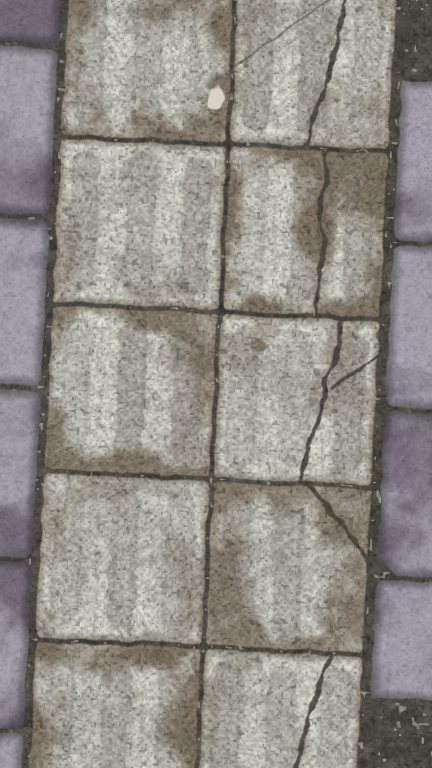
A Shadertoy shader for this texture:

```glsl
#define TILE 0.389
#define TILT 0.05
#define ORIGIN vec2(0.509, 1.056)
#define JOINT 0.014
#define BARS 3.0
#define GRAIN 0.42
#define PALE vec3(0.76, 0.76, 0.725)
#define WORN vec3(0.64, 0.63, 0.60)
#define STAIN vec3(0.45, 0.41, 0.345)
#define DIRT vec3(0.27, 0.26, 0.235)
#define LILAC vec3(0.63, 0.61, 0.65)
#define PLUM vec3(0.44, 0.41, 0.46)

float hash(vec2 p) {
    return fract(sin(dot(p, vec2(127.1, 311.7))) * 43758.5453);
}

float noise(vec2 p) {
    vec2 i = floor(p), f = fract(p);
    f = f * f * (3.0 - 2.0 * f);
    return mix(mix(hash(i), hash(i + vec2(1, 0)), f.x),
               mix(hash(i + vec2(0, 1)), hash(i + vec2(1, 1)), f.x), f.y);
}

float fbm(vec2 p) {
    float sum = 0.0, amp = 0.53;
    for (int i = 0; i < 4; i++) {
        sum += amp * noise(p);
        p = p * 2.1 + 7.3;
        amp *= 0.5;
    }
    return sum;
}

float boxDist(vec2 p, vec2 halfSize, float r) {
    vec2 d = abs(p) - halfSize + r;
    return length(max(d, 0.0)) + min(max(d.x, d.y), 0.0) - r;
}

float segmentDist(vec2 p, vec2 a, vec2 b) {
    vec2 ab = b - a;
    return length(p - a - ab * clamp(dot(p - a, ab) / dot(ab, ab), 0.0, 1.0));
}

// Distance to the crack that wanders down the right column
float crackDist(vec2 q) {
    float row = floor(q.y), y = fract(q.y) - 0.5;
    bool corner = row == -2.0;
    float slope = corner ? -0.95 : 0.22 * min(abs(row), 1.0);
    float x = (corner ? 1.03 : 0.59 + 0.04 * step(row, -0.5)) + slope * y;
    x += 0.09 * (fbm(q.yy * vec2(5.0, 0.0)) - 0.5);
    float d = abs(q.x - x) / sqrt(1.0 + slope * slope);
    return min(d, segmentDist(q, vec2(0.69, -0.42), vec2(0.97, -0.2)) + 0.004);
}

// Tactile tile: raised bars, brown edges, cracks
vec3 tileColor(vec2 q, vec2 local, vec2 id, float width, float edge, float aa) {
    float blot = fbm(q * 4.0 + 3.0);
    vec3 col = mix(PALE, WORN, smoothstep(0.4, 0.75, blot) * 0.7);

    float s = local.x * BARS / width + 0.5 * BARS;
    vec2 b = vec2((fract(s) - 0.5) * width / BARS, max(abs(local.y) - 0.33, 0.0));
    float bar = length(b) - 0.08 + 0.02 * (noise(q * 24.0) - 0.5);
    float wear = 0.35 + 0.5 * hash(id * 5.0 + floor(s));
    col = mix(col, WORN * 0.96, smoothstep(0.012, -0.012, bar) * wear);
    col *= 1.0 - 0.09 * exp(-abs(bar) * 70.0);

    // Alternate tiles are stained more heavily
    float amount = mod(id.x + id.y, 2.0) < 0.5 ? 0.65 + 0.3 * hash(id + 2.0) : 0.3;
    float crack = id.x < 0.0 ? 1.0 : crackDist(q);
    float reach = min(edge, crack + 0.03) + 0.5 * (0.5 - blot);
    float stain = amount * smoothstep(0.06 + 0.16 * amount, 0.0, reach);
    stain = max(stain, 0.6 * smoothstep(0.05, 0.0, edge));
    stain = max(stain, 0.85 * smoothstep(0.055, 0.03, length(q - vec2(0.236, -0.185))));
    col = mix(col, STAIN, stain);

    float gap = 0.011 + 0.016 * (noise(q * 16.0) - 0.4);
    col = mix(col, DIRT, 0.9 * smoothstep(aa, -aa, crack - gap));
    float hairline = segmentDist(q, vec2(0.016, 1.47), vec2(0.56, 1.89));
    return mix(col, DIRT * 1.4, 0.7 * smoothstep(0.012, 0.002, hairline + 0.012 * (blot - 0.5)));
}

void mainImage(out vec4 fragColor, in vec2 fragCoord) {
    vec2 d = (fragCoord / iResolution.x - ORIGIN) / TILE;
    vec2 q = vec2(d.x - TILT * d.y, d.y + TILT * d.x);
    float aa = 1.2 / (TILE * iResolution.x);
    q += 0.018 * (vec2(noise(q * 11.0), noise(q * 11.0 + 40.0)) - 0.5);

    // Soil and gravel below everything
    vec3 col = DIRT * (0.8 + 0.6 * fbm(q * 14.0));
    col = mix(col, WORN, 0.7 * smoothstep(0.83, 0.93, noise(q * 36.0)));

    // Two columns of tiles
    bool left = q.x < 0.0;
    float width = left ? 1.01 : 0.965;
    vec2 id = vec2(left ? -1.0 : 0.0, floor(q.y));
    vec2 local = vec2(q.x - (left ? -0.5 : 0.5) * width, fract(q.y) - 0.5);
    float tile = boxDist(local, vec2(0.5 * width, 0.5) - JOINT, 0.025);
    col = mix(col, tileColor(q, local, id, width, -tile, aa), smoothstep(aa, -aa, tile));

    // Purple pavers on both sides, shifted by half a tile
    float y = left ? (q.y - 0.51) / 1.02 : q.y + 0.53;
    float row = floor(y);
    vec2 pv = vec2(q.x - (left ? -1.53 : 1.5), fract(y) - 0.5);
    float paver = boxDist(pv, vec2(0.5, 0.5) - JOINT, 0.05);
    if (!left) {
        if (row == -1.0) paver = max(paver, 0.707 * (-pv.x - pv.y - 0.86));
        paver = max(paver, max(q.y - 1.43, -2.25 - q.y));
    }
    float shade = fbm(q * 3.0 + row * 5.0) + 0.3 * (hash(vec2(row, id.x)) - 0.5);
    vec3 purple = mix(LILAC, PLUM, smoothstep(0.35, 0.75, shade));
    purple *= 1.0 - 0.3 * smoothstep(0.07, 0.0, -paver);
    col = mix(col, purple, smoothstep(aa, -aa, paver));

    // Sandy grain, finer contrast on the pavers
    float grain = 0.6 * noise(q * 75.0) + 0.4 * noise(q * 38.0) - 0.5;
    float rough = paver < 0.0 ? 0.4 : 1.0;
    col *= 1.0 + GRAIN * rough * grain;
    col *= 1.0 - 0.2 * rough * smoothstep(0.7, 0.9, noise(q * 55.0 + 9.0));

    // Pale chip lying on a tile
    float chip = boxDist(q - vec2(-0.093, 1.27), vec2(0.045, 0.07), 0.03);
    chip += 0.05 * (noise(q * 25.0) - 0.4);
    col = mix(col, vec3(0.86, 0.81, 0.78), smoothstep(aa, -aa, chip));

    fragColor = vec4(clamp(col, 0.0, 1.0), 1.0);
}
```
